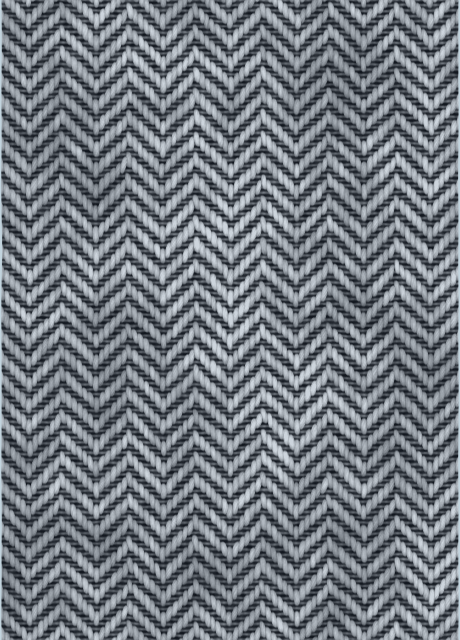
A Shadertoy shader for this texture:

```glsl
// Herringbone wool weave: pale warp stitches float over dark weft threads.
// Each column of stitches is shifted by a triangle wave, which forms the zigzag;
// gradient noise bends the threads and varies the tone of the yarn.

#define COLUMNS 82.5          // stitch columns across the canvas
#define ROWS 120.0            // weft rows down the canvas
#define ZIGZAG 12.0           // columns per zigzag
#define FLOAT_PITCH 4.0       // rows from one stitch to the next in a column
#define STITCH_SIZE vec2(0.57, 1.50)
#define LEAN 0.17             // sideways tilt of a stitch, per row
#define WOBBLE 0.30           // bend of the threads, in cells
#define TONE_VARIATION 0.16   // difference between stitches
#define YARN_DARK vec3(0.07, 0.09, 0.12)
#define YARN_LIGHT vec3(0.77, 0.80, 0.83)
#define EDGE_COLOR vec3(0.76, 0.83, 0.87)
#define EDGE_WIDTH 0.0035

const float TAU = 6.2831853;

vec2 hash2(vec2 p) {
    vec3 q = fract(p.xyx * vec3(0.1031, 0.1030, 0.0973));
    q += dot(q, q.yzx + 33.33);
    return fract((q.xx + q.yz) * q.zy);
}

float cornerSlope(vec2 cell, vec2 offset, vec2 f) {
    return dot(hash2(cell + offset) * 2.0 - 1.0, f - offset);
}

float gradientNoise(vec2 p) {
    vec2 i = floor(p), f = p - i;
    vec2 u = f * f * f * (f * (f * 6.0 - 15.0) + 10.0);
    vec2 e = vec2(0.0, 1.0);
    return mix(mix(cornerSlope(i, e.xx, f), cornerSlope(i, e.yx, f), u.x),
               mix(cornerSlope(i, e.xy, f), cornerSlope(i, e.yy, f), u.x), u.y);
}

// Weft: a rounded grey thread on every row with a broken dark groove between rows.
float weftTone(vec2 p) {
    float ridge = 0.5 + 0.5 * cos(TAU * p.y);
    float crossing = 0.85 + 0.15 * cos(TAU * p.x);
    float patches = 0.20 * gradientNoise(p * vec2(0.7, 0.9) + 310.0);
    return 0.06 + 0.42 * pow(ridge, 1.2) * crossing + patches;
}

// One warp stitch of the given column: x = tone, y = coverage.
vec2 warpStitch(vec2 p, float column, float pixel) {
    float phase = mod(column + 0.5 * ZIGZAG, ZIGZAG) - 0.5 * ZIGZAG;
    float shift = abs(phase);
    float index = floor((p.y - shift) / FLOAT_PITCH + 0.5);
    vec2 random = hash2(vec2(column, index) + 200.0);

    vec2 q = p - vec2(column, index * FLOAT_PITCH + shift);
    q.x -= LEAN * sign(phase) * q.y + 0.12 * (random.y - 0.5);
    vec2 s = abs(q) / (STITCH_SIZE * (0.92 + 0.14 * random.x));
    float radius = pow(pow(s.x, 2.3) + pow(s.y, 2.3), 1.0 / 2.3);

    float soft = max(0.20, pixel);
    float coverage = 1.0 - smoothstep(1.0 - soft, 1.0 + soft, radius);
    float roundness = max(0.0, 1.0 - 0.75 * radius * radius);
    float fibre = gradientNoise(vec2(q.x * 4.0 - q.y * 1.2, q.y * 0.8) + random * 60.0);
    float tone = 0.43 + 0.50 * roundness + 0.04 * q.y
               + TONE_VARIATION * (random.y - 0.5) + 0.14 * fibre;
    return vec2(tone, coverage);
}

void mainImage(out vec4 fragColor, in vec2 fragCoord) {
    vec2 uv = fragCoord / iResolution.xy;
    vec2 pixelSize = vec2(COLUMNS, ROWS) / iResolution.xy;
    float pixel = max(pixelSize.x / STITCH_SIZE.x, pixelSize.y / STITCH_SIZE.y) * 0.5;

    // Weave coordinates: one unit per column and per row, bent by noise
    vec2 p = (uv - 0.5) * vec2(COLUMNS, ROWS);
    vec2 bend = vec2(gradientNoise(p * 0.35 + 70.0), gradientNoise(p * 0.30 + 130.0));
    bend += 1.5 * vec2(gradientNoise(uv * 5.0 + 11.0), gradientNoise(uv * 6.0 + 37.0));
    p += WOBBLE * bend;

    // Highest thread wins among this column and its neighbours
    float tone = weftTone(p);
    float nearest = floor(p.x + 0.5);
    for (int i = -1; i <= 1; i++) {
        vec2 stitch = warpStitch(p, nearest + float(i), pixel);
        tone = max(tone, mix(tone, stitch.x, stitch.y));
    }

    // Broad wear in two scales, shade toward the left, and fine fuzz
    float wear = 0.30 * gradientNoise(uv * vec2(3.0, 4.0) + 5.0)
               + 0.26 * gradientNoise(uv * vec2(11.0, 15.0) + 45.0);
    float leftShade = 0.10 * exp(-uv.x * 9.0);
    tone *= 1.0 + wear - leftShade;
    tone += 0.05 * gradientNoise(p * 3.0 + 90.0);
    vec3 color = mix(YARN_DARK, YARN_LIGHT, clamp(tone, 0.0, 1.05));

    // Pale, slightly uneven strip at both side edges
    float side = min(uv.x, 1.0 - uv.x);
    float strip = EDGE_WIDTH * (1.0 + 0.7 * gradientNoise(vec2(uv.x * 2.0, uv.y * 9.0)));
    float blur = 0.7 / iResolution.x;
    color = mix(EDGE_COLOR, color, smoothstep(strip - blur, strip + blur, side));

    fragColor = vec4(color, 1.0);
}
```
